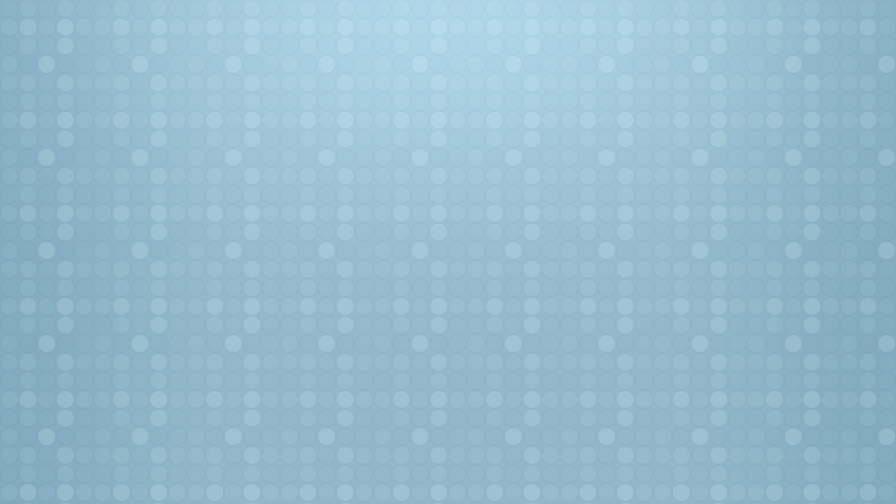
A Shadertoy shader for this background:

```glsl
#define GRID vec2(48.0, 27.08)
#define ROW_SHIFT 0.04
#define DOT_RADIUS 0.47
#define DOT_OPACITY 0.17
#define RIM_OPACITY 0.025
#define GLOW_SIZE vec2(0.37, 0.40)
#define BASE_COLOR vec3(0.570, 0.718, 0.787)
#define SIDE_COLOR vec3(0.505, 0.668, 0.750)
#define GLOW_COLOR vec3(0.685, 0.838, 0.910)
#define DOT_COLOR vec3(0.88, 0.99, 1.00)

// Dot strengths of the five by five motif, rows from the top
const float MOTIF[25] = float[25](
    0.12, 0.40, 0.12, 0.45, 0.12,
    0.42, 0.90, 0.28, 1.00, 0.42,
    0.07, 0.42, 0.14, 0.85, 0.07,
    0.30, 0.02, 1.00, 0.02, 0.12,
    0.32, 0.52, 0.14, 0.80, 0.32);

float dotStrength(vec2 cell) {
    ivec2 m = ivec2(mod(cell, 5.0));
    return MOTIF[m.y * 5 + m.x];
}

// Light from the top centre, darker towards both sides
vec3 backdrop(vec2 uv) {
    float side = smoothstep(0.22, 0.52, abs(uv.x - 0.5));
    vec3 color = mix(BASE_COLOR, SIDE_COLOR, side);
    vec2 q = (uv - vec2(0.5, 1.0)) / GLOW_SIZE;
    return mix(color, GLOW_COLOR, exp(-dot(q, q)));
}

void mainImage(out vec4 fragColor, in vec2 fragCoord) {
    vec2 uv = fragCoord / iResolution.xy;
    vec3 color = backdrop(uv);

    // Grid of dots, counted from the top left
    vec2 grid = vec2(uv.x, 1.0 - uv.y) * GRID + vec2(0.0, ROW_SHIFT);
    float dist = length(fract(grid) - 0.5) - DOT_RADIUS;
    float soft = 0.6 * GRID.x / iResolution.x;
    float disc = 1.0 - smoothstep(-soft, soft, dist);
    float strength = dotStrength(floor(grid));

    // Pale fill and a faint dark rim
    color = mix(color, DOT_COLOR, DOT_OPACITY * strength * disc);
    float rim = 1.0 - smoothstep(0.0, 0.03 + soft, abs(dist));
    color *= 1.0 - RIM_OPACITY * rim;

    fragColor = vec4(color, 1.0);
}
```
